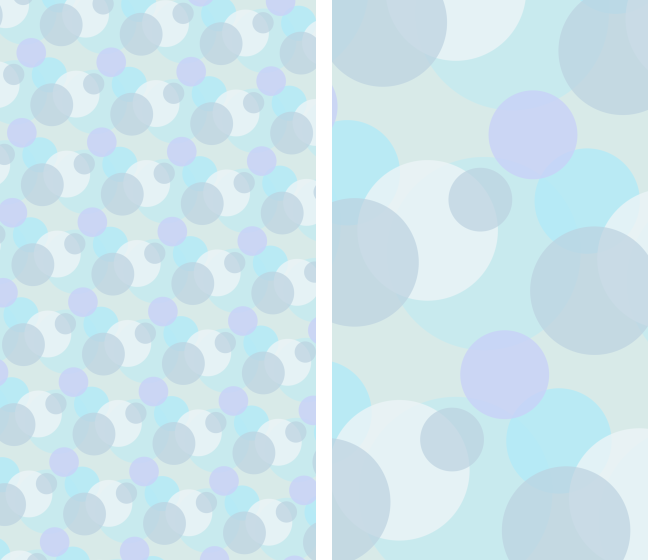
Left, the full canvas; right, a detail of the centre.
This pattern is drawn by a Shadertoy shader. Its source:

```glsl
// Translucent pastel bubbles on a slightly tilted square lattice.
// Each disc is wrapped into its nearest lattice cell and blended over
// the pale ground, from the widest soft disc up to the small accents.

const float CELL_SIZE = 0.2548;          // lattice step, in canvas widths
const float TILT = 0.1174;               // lattice rotation, in radians
const vec2 LATTICE_ORIGIN = vec2(0.352, 0.197);

const vec3 GROUND = vec3(0.847, 0.918, 0.910);
const vec3 MIST   = vec3(0.770, 0.918, 0.940);
const vec3 AQUA   = vec3(0.695, 0.920, 0.970);
const vec3 PEARL  = vec3(0.925, 0.957, 0.967);
const vec3 SLATE  = vec3(0.734, 0.820, 0.877);
const vec3 LILAC  = vec3(0.783, 0.820, 0.970);

// Canvas position to lattice cells, with y running downward.
vec2 toLattice(vec2 fragCoord) {
    vec2 p = vec2(fragCoord.x, iResolution.y - fragCoord.y) / iResolution.x;
    p -= LATTICE_ORIGIN;
    float c = cos(TILT), s = sin(TILT);
    return vec2(c * p.x + s * p.y, c * p.y - s * p.x) / CELL_SIZE;
}

// Signed distance to the nearest repeat of a disc.
float repeatedDisc(vec2 p, vec2 center, float radius) {
    vec2 local = fract(p - center + 0.5) - 0.5;
    return length(local) - radius;
}

// Blend one translucent disc layer over the base colour.
vec3 paintDisc(vec3 base, vec2 p, vec2 center, float radius,
               vec3 tint, float opacity, float pixel) {
    float d = repeatedDisc(p, center, radius);
    float coverage = 1.0 - smoothstep(-0.7 * pixel, 0.7 * pixel, d);
    return mix(base, tint, opacity * coverage);
}

void mainImage(out vec4 fragColor, in vec2 fragCoord) {
    vec2 p = toLattice(fragCoord);
    float pixel = 1.0 / (iResolution.x * CELL_SIZE);

    // Layers from back to front.
    vec3 color = GROUND;
    color = paintDisc(color, p, vec2(0.856, 0.512), 0.400, MIST,  0.80, pixel);
    color = paintDisc(color, p, vec2(0.255, 0.246), 0.218, AQUA,  0.80, pixel);
    color = paintDisc(color, p, vec2(0.613, 0.444), 0.291, PEARL, 0.80, pixel);
    color = paintDisc(color, p, vec2(0.328, 0.611), 0.266, SLATE, 0.70, pixel);
    color = paintDisc(color, p, vec2(0.815, 0.292), 0.132, SLATE, 0.70, pixel);
    color = paintDisc(color, p, vec2(0.0),          0.184, LILAC, 0.80, pixel);

    fragColor = vec4(color, 1.0);
}
```
